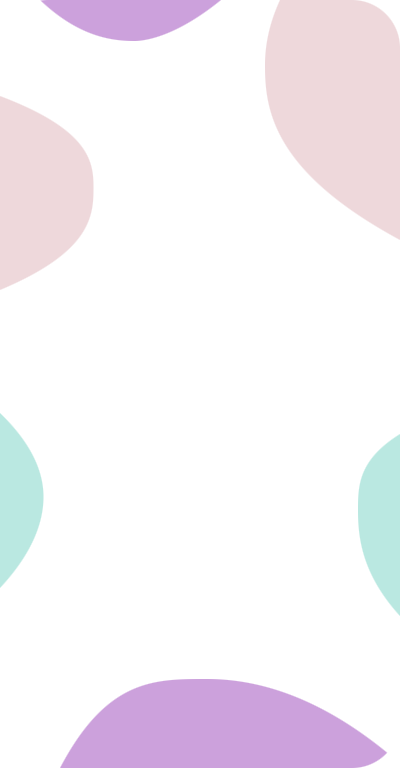
Write a Shadertoy shader that draws this background.

```glsl
// Soft pastel blobs swelling in from the edges of a white, round-cornered card.

#define CARD vec2(4.0, 7.68)
#define CORNER_RADIUS 0.48
#define WHITE vec3(1.0)
#define PINK vec3(0.933, 0.847, 0.859)
#define PURPLE vec3(0.80, 0.631, 0.863)
#define TEAL vec3(0.729, 0.910, 0.882)

// Turns a signed field, positive inside, into smooth coverage
float coverage(float field) {
    return clamp(0.5 + field / max(fwidth(field), 1e-5), 0.0, 1.0);
}

// Bump rising from a card edge. "along" is measured from its apex, "depth"
// from the edge; widths and powers shape the negative and positive flanks.
float bump(float along, float depth, float height, vec2 widths, vec2 powers) {
    float width = along < 0.0 ? widths.x : widths.y;
    float power = along < 0.0 ? powers.x : powers.y;
    return coverage(height * (1.0 - pow(abs(along) / width, power)) - depth);
}

float roundedCard(vec2 p) {
    vec2 q = abs(p - 0.5 * CARD) - 0.5 * CARD + CORNER_RADIUS;
    float dist = length(max(q, 0.0)) + min(max(q.x, q.y), 0.0) - CORNER_RADIUS;
    return coverage(-dist);
}

void mainImage(out vec4 fragColor, in vec2 fragCoord) {
    vec2 p = fragCoord / iResolution.xy * CARD;
    vec2 far = CARD - p; // distances to the right and top edges

    // Top and bottom edges
    float purple = bump(p.x - 1.35, far.y, 0.41, vec2(0.95, 0.86), vec2(2.2, 1.7));
    purple = max(purple, bump(p.x - 2.07, p.y, 0.89, vec2(1.47, 1.98), vec2(3.15, 2.0)));

    // Upper left and upper right
    float pink = bump(p.y - 5.80, p.x, 0.935, vec2(1.02, 0.92), vec2(2.6));
    pink = max(pink, bump(p.y - 7.03, far.x, 1.35, vec2(1.75, 1.95), vec2(2.4, 2.0)));

    // Lower left and lower right
    float teal = bump(p.y - 2.71, p.x, 0.435, vec2(0.91, 0.84), vec2(1.95, 2.0));
    teal = max(teal, bump(p.y - 2.58, far.x, 0.42, vec2(1.06, 0.76), vec2(2.3, 2.9)));

    vec3 color = mix(WHITE, PURPLE, purple);
    color = mix(color, PINK, pink);
    color = mix(color, TEAL, teal);
    fragColor = vec4(mix(WHITE, color, roundedCard(p)), 1.0);
}
```
